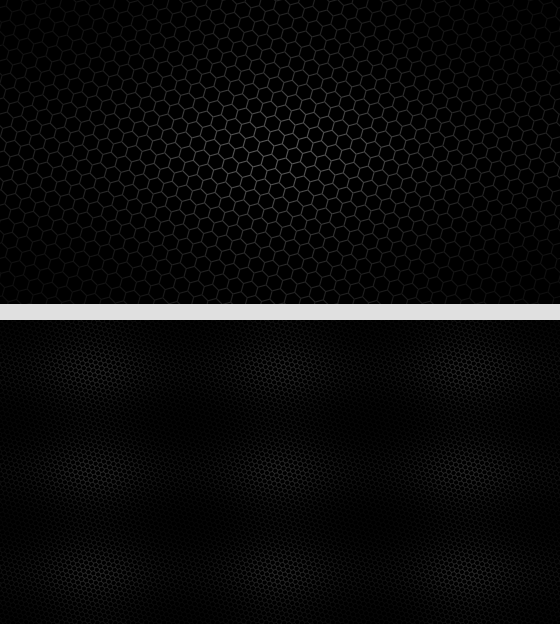
Top, the tile; bottom, the same tile 3 across and 3 down.
This pattern is drawn by a Shadertoy shader. Its source:

```glsl
const vec2 HEX_PERIOD = vec2(1.0, 1.7320508);
const vec2 HEX_DIAGONAL = vec2(0.5, 0.8660254);
const float PI = 3.14159265;

// Whole lattice steps spanned by the canvas width and height
const vec2 STEPS_ACROSS = vec2(31.0, 11.0);
const vec2 STEPS_UP = vec2(-17.0, 23.0);

// Lattice steps to a plane where neighbouring cell centres are 1 apart
vec2 latticeToPlane(vec2 steps) {
    return steps.x * vec2(1.0, 0.0) + steps.y * HEX_DIAGONAL;
}

// Distance to the closest wall of a honeycomb
float honeycombWall(vec2 p) {
    vec2 halfPeriod = 0.5 * HEX_PERIOD;
    vec2 a = mod(p, HEX_PERIOD) - halfPeriod;
    vec2 b = mod(p + halfPeriod, HEX_PERIOD) - halfPeriod;
    vec2 q = abs(dot(a, a) < dot(b, b) ? a : b);
    return 0.5 - max(q.x, dot(q, HEX_DIAGONAL));
}

float lineCoverage(float dist, float halfWidth, float pixel) {
    return 1.0 - smoothstep(halfWidth - 0.75 * pixel, halfWidth + 0.75 * pixel, dist);
}

// Soft central light that wraps smoothly at the canvas edges
float centralGlow(vec2 uv, vec2 centre, float falloff) {
    vec2 offset = sin(PI * (uv - centre));
    return exp(-falloff * dot(offset, offset));
}

void mainImage(out vec4 fragColor, in vec2 fragCoord) {
    vec2 uv = fragCoord / iResolution.xy;

    // Tilted honeycomb
    vec2 p = latticeToPlane(uv.x * STEPS_ACROSS + uv.y * STEPS_UP);
    float pixel = length(latticeToPlane(STEPS_ACROSS)) / iResolution.x;
    float wire = lineCoverage(honeycombWall(p), 0.034, pixel);

    // Grey wires fading towards the corners over black
    vec3 wireColor = vec3(0.38) * centralGlow(uv, vec2(0.5, 0.5), 0.9);
    fragColor = vec4(wireColor * wire, 1.0);
}
```
